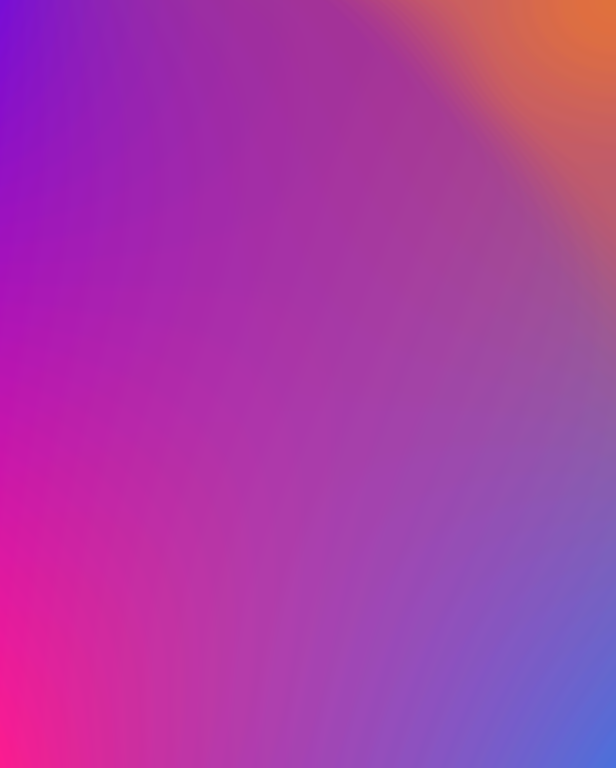
Reproduce this background procedurally as a Shadertoy shader.

```glsl
// Smooth mesh gradient: violet, pink and blue corners around a magenta middle.
// Four colour columns are interpolated by cubics, first upward and then across;
// a warm curved glow covers the upper right, and faint tonal bands add texture.

// Warm glow colours
const vec3 RUST = vec3(0.79, 0.37, 0.38);
const vec3 ORANGE = vec3(0.88, 0.44, 0.24);

// Glow edge as x = start + slope * depth + bend * depth^2, depth measured from the top
const float EDGE_START = 0.50;
const float EDGE_SLOPE = 1.60;
const float EDGE_BEND = -1.45;
const float SOFTNESS_TOP = 0.26;
const float SOFTNESS_LOW = 0.17;
const float GLOW_DEPTH = 0.70;
const float HOT_RADIUS = 0.30;

// Tonal bands: levels per channel and half width of each soft step
const float BAND_LEVELS = 72.0;
const float BAND_SOFTNESS = 0.25;

// Cubic through four colours placed at 0, 1/3, 2/3 and 1
vec3 cubicThrough(vec3 a, vec3 b, vec3 c, vec3 d, float t) {
    float s = 3.0 * t;
    float s1 = s - 1.0, s2 = s - 2.0, s3 = s - 3.0;
    return -a * s1 * s2 * s3 / 6.0 + b * s * s2 * s3 / 2.0
         - c * s * s1 * s3 / 2.0 + d * s * s1 * s2 / 6.0;
}

// Base colour mesh, each column listed from bottom to top
vec3 meshColor(vec2 uv) {
    vec3 left = cubicThrough(vec3(0.99, 0.11, 0.56), vec3(0.83, 0.09, 0.65),
                             vec3(0.64, 0.07, 0.735), vec3(0.47, 0.05, 0.84), uv.y);
    vec3 midLeft = cubicThrough(vec3(0.73, 0.215, 0.66), vec3(0.72, 0.20, 0.655),
                                vec3(0.65, 0.165, 0.67), vec3(0.61, 0.18, 0.635), uv.y);
    vec3 midRight = cubicThrough(vec3(0.55, 0.32, 0.75), vec3(0.62, 0.28, 0.69),
                                 vec3(0.65, 0.24, 0.62), vec3(0.64, 0.20, 0.58), uv.y);
    vec3 right = cubicThrough(vec3(0.29, 0.44, 0.86), vec3(0.51, 0.37, 0.71),
                              vec3(0.61, 0.34, 0.56), vec3(0.62, 0.28, 0.50), uv.y);
    return cubicThrough(left, midLeft, midRight, right, uv.x);
}

// Warm glow: colour in rgb, coverage in alpha
vec4 warmGlow(vec2 uv, float aspect) {
    float depth = 1.0 - uv.y;
    float edge = EDGE_START + depth * (EDGE_SLOPE + EDGE_BEND * depth);
    float softness = mix(SOFTNESS_TOP, SOFTNESS_LOW, smoothstep(0.0, 0.15, depth));
    float coverage = smoothstep(0.0, softness, uv.x - edge)
                   * (1.0 - smoothstep(0.0, GLOW_DEPTH, depth));
    float cornerDistance = length(vec2(1.0 - uv.x, depth * aspect));
    float heat = 1.0 - smoothstep(0.0, HOT_RADIUS, cornerDistance);
    return vec4(mix(RUST, ORANGE, heat), coverage);
}

// Gather each channel softly around evenly spaced levels
vec3 tonalBands(vec3 color) {
    vec3 level = color * BAND_LEVELS;
    vec3 softStep = smoothstep(0.5 - BAND_SOFTNESS, 0.5 + BAND_SOFTNESS, fract(level));
    return (floor(level) + softStep) / BAND_LEVELS;
}

void mainImage(out vec4 fragColor, in vec2 fragCoord) {
    vec2 uv = fragCoord / iResolution.xy;
    vec4 glow = warmGlow(uv, iResolution.y / iResolution.x);
    vec3 color = mix(meshColor(uv), glow.rgb, glow.a);
    fragColor = vec4(clamp(tonalBands(color), 0.0, 1.0), 1.0);
}
```
